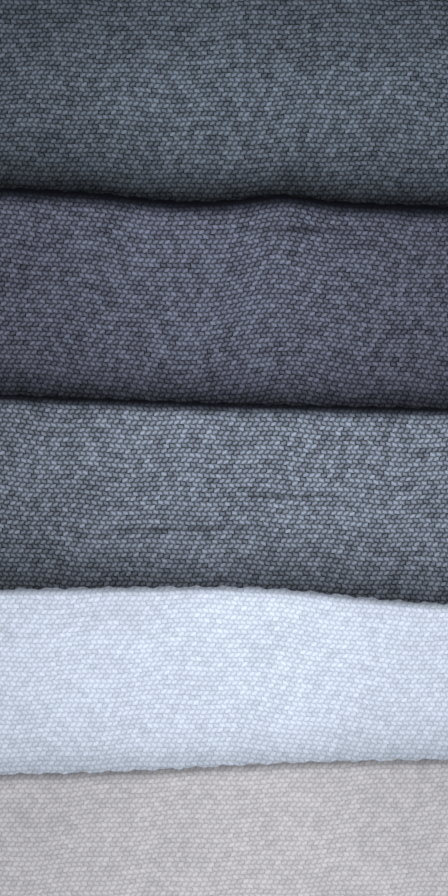
A Shadertoy shader for this texture:

```glsl
// Five folded woollen cloths stacked down the canvas, dark slate to pale beige.
// Each cloth is a curved band with rounded shading and a contact shadow, covered
// by a staggered zigzag weave, cellular flecks and layered-sine mottling.

#define STITCHES vec2(74.0, 94.0)   // stitches per canvas width
#define DARK_WEAVE 0.62             // weave contrast on the dark cloths
#define PALE_WEAVE 0.15             // weave contrast on the pale cloths
#define FLECK_SCALE 48.0
#define FLECK_AMOUNT 0.20
#define MOTTLE_AMOUNT 0.07
#define FUZZ 0.0018                 // raggedness of the fold edges
#define SHADOW_COLOR vec3(0.045, 0.05, 0.07)

const vec3 CLOTH[5] = vec3[5](
    vec3(0.305, 0.335, 0.375), vec3(0.315, 0.33, 0.385), vec3(0.405, 0.435, 0.485),
    vec3(0.775, 0.815, 0.88), vec3(0.70, 0.695, 0.71));
// Rounding at the lower fold: strength, reach
const vec2 ROUNDING[5] = vec2[5](
    vec2(0.72, 0.055), vec2(0.60, 0.045), vec2(0.48, 0.065), vec2(0.20, 0.045), vec2(0.0, 1.0));
// Shadow received from the cloth above: strength, reach
const vec2 CONTACT[5] = vec2[5](
    vec2(0.0, 1.0), vec2(1.0, 0.024), vec2(0.96, 0.018), vec2(0.42, 0.011), vec2(0.34, 0.014));

float hash(vec2 p) {
    vec3 q = fract(vec3(p.xyx) * 0.1031);
    q += dot(q, q.yzx + 33.33);
    return fract((q.x + q.y) * q.z);
}

float bump(float x, float center, float width) {
    float d = (x - center) / width;
    return exp(-d * d);
}

// Distance to the nearest scattered point
float cellular(vec2 p) {
    vec2 cell = floor(p);
    float nearest = 4.0;
    for (int j = -1; j <= 1; j++)
    for (int i = -1; i <= 1; i++) {
        vec2 c = cell + vec2(i, j);
        vec2 d = c + vec2(hash(c), hash(c + 57.3)) - p;
        nearest = min(nearest, dot(d, d));
    }
    return sqrt(nearest);
}

float mottle(vec2 p) {
    float sum = 0.0, weight = 0.5;
    for (int i = 0; i < 4; i++) {
        sum += weight * sin(p.x + 1.7 * sin(p.y * 0.8)) * sin(p.y + 1.3 * sin(p.x * 0.7));
        p = mat2(1.5, 1.1, -1.1, 1.5) * p + 2.3;
        weight *= 0.65;
    }
    return sum;
}

// Lower fold of each cloth, measured down from the top in canvas widths
float foldEdge(int layer, float x) {
    if (layer < 0) return -0.2;
    if (layer == 0) return 0.419 + 0.042 * x + 0.013 * bump(x, 0.40, 0.15) - 0.012 * bump(x, 0.63, 0.08);
    if (layer == 1) return 0.880 + 0.031 * x + 0.004 * sin(3.1 * x);
    if (layer == 2) return 1.315 - 0.006 * sin(3.1 * x) + 0.032 * smoothstep(0.5, 1.0, x);
    if (layer == 3) return 1.728 - 0.035 * x + 0.003 * sin(7.0 * x);
    return 2.3;
}

// Short slanted stitches, leaning the other way on each row
float weave(vec2 p, float seed) {
    vec2 q = p * STITCHES;
    q.y += 0.35 * sin(p.x * 9.0 + seed) + 0.2 * sin(p.x * 31.0 + p.y * 13.0);
    float row = floor(q.y);
    q.x += row * 0.37 + 0.3 * sin(p.y * 17.0 + seed);
    vec2 id = vec2(floor(q.x), row);
    vec2 f = fract(q) - 0.5;
    float slant = mod(row, 2.0) < 0.5 ? 0.55 : -0.35;
    float stitch = smoothstep(0.55, 0.08, abs(f.y + slant * f.x)) * smoothstep(0.55, 0.2, abs(f.x));
    return (stitch - 0.42) * 0.85 + (hash(id + seed * 19.0) - 0.5) * 0.55;
}

// Fine dark creases across the middle cloths
float creases(int layer, vec2 p) {
    if (layer == 1) return 0.35 * bump(p.x, 0.67, 0.09) * bump(p.y, 0.513, 0.009);
    if (layer == 2) return 0.30 * bump(p.x, 0.39, 0.15) * bump(p.y, 1.193 - 0.03 * p.x, 0.006)
                         + 0.26 * bump(p.x, 0.64, 0.12) * bump(p.y, 1.108, 0.006);
    return 0.0;
}

vec3 cloth(int layer, vec2 p) {
    float seed = float(layer) + 1.0;
    float below = max(p.y - foldEdge(layer - 1, p.x), 0.0);
    float above = max(foldEdge(layer, p.x) - p.y, 0.0);
    bool pale = layer > 2;
    // Thread texture
    float tone = (pale ? PALE_WEAVE : DARK_WEAVE) * weave(vec2(p.x, below), seed);
    float fleck = 0.5 - cellular(p * FLECK_SCALE * vec2(0.8, 1.3) + seed * 7.0);
    tone += fleck * FLECK_AMOUNT * (pale ? 0.25 : 1.0);
    tone += MOTTLE_AMOUNT * (pale ? 0.35 : 1.0) * mottle(p * vec2(9.0, 14.0) + seed * 3.0);
    // Broad light across the cloth
    float light = 1.0 + 0.07 * bump(p.x, 0.55, 0.4) - (pale ? 0.02 : 0.10) * bump(p.x, 0.0, 0.25);
    if (layer == 0) light *= 0.86 + 0.18 * smoothstep(0.0, 0.22, p.y);
    if (layer == 1) light *= 1.0 - 0.10 * smoothstep(0.65, 1.0, p.x);
    light *= 1.0 - ROUNDING[layer].x * exp(-above / ROUNDING[layer].y);
    vec3 color = CLOTH[layer] * light * (1.0 + tone) * (1.0 - creases(layer, p));
    float reach = below / CONTACT[layer].y;
    return mix(color, SHADOW_COLOR, CONTACT[layer].x * exp(-reach * reach));
}

void mainImage(out vec4 fragColor, in vec2 fragCoord) {
    vec2 p = vec2(fragCoord.x, iResolution.y - fragCoord.y) / iResolution.x;
    float soft = max(1.0 / iResolution.x, 0.002);
    float fuzz = FUZZ * (sin(p.x * 97.0) + 0.6 * sin(p.x * 223.0 + 1.0));
    // Stack from the bottom cloth up
    vec3 color = cloth(4, p);
    for (int i = 3; i >= 0; i--)
        color = mix(color, cloth(i, p), smoothstep(-soft, soft, foldEdge(i, p.x) + fuzz - p.y));
    fragColor = vec4(clamp(color, 0.0, 1.0), 1.0);
}
```
